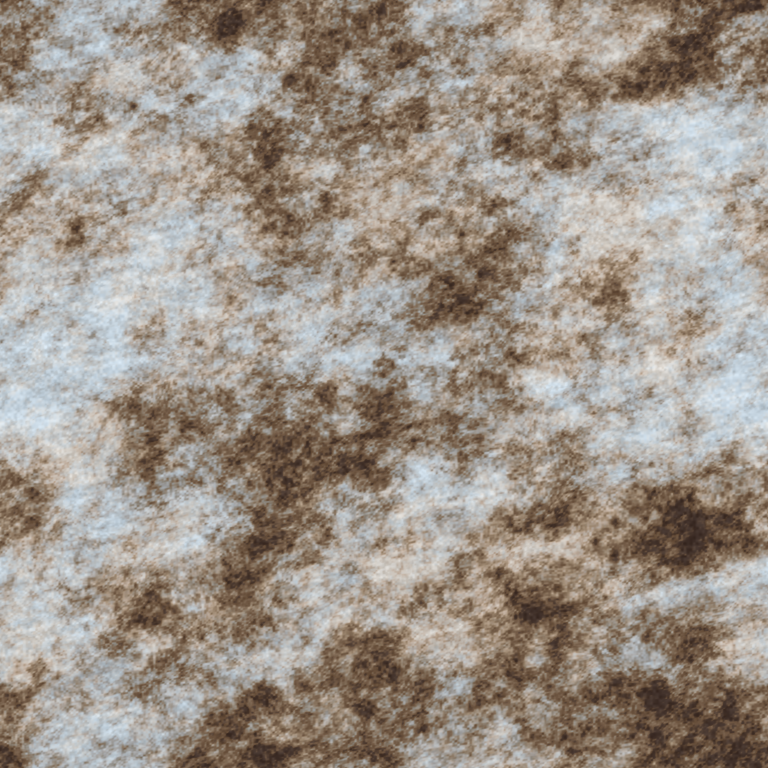
Write a WebGL 1 fragment shader that draws this texture.

```glsl
precision highp float;
uniform vec2 u_resolution;

#define BLOTCHES vec2(5.0, 6.0)
#define BLOTCH_SLANT 1.0
#define ROUGHNESS 0.88
#define CONTRAST 1.55
#define BARENESS 0.13
#define WARP 0.007
#define STREAK_RUST 0.2
#define BRUSHING 0.08
#define GRAIN 0.09
#define TINT vec3(0.022, -0.003, -0.026)

float hash(vec2 cell, float seed) {
  vec3 p = fract(vec3(cell.xyx + seed * 7.31) * vec3(0.1031, 0.1030, 0.0973));
  p += dot(p, p.yzx + 33.33);
  return fract((p.x + p.y) * p.z);
}

// Random value of a lattice cell; the slanted lattice wraps at the canvas edges.
float cellValue(vec2 cell, vec2 count, float slant, float seed) {
  float turn = floor((cell.x + 0.5) / count.x);
  cell += turn * vec2(-count.x, slant);
  cell.y -= count.y * floor((cell.y + 0.5) / count.y);
  return hash(cell, seed);
}

// Tileable noise from -0.5 to 0.5, rising by slant cells across the canvas.
float noise(vec2 uv, vec2 count, float slant, float seed) {
  vec2 p = uv * count - vec2(0.0, uv.x * slant);
  vec2 cell = floor(p);
  vec2 f = fract(p);
  f = f * f * (3.0 - 2.0 * f);
  float low = mix(cellValue(cell, count, slant, seed),
                  cellValue(cell + vec2(1.0, 0.0), count, slant, seed), f.x);
  float high = mix(cellValue(cell + vec2(0.0, 1.0), count, slant, seed),
                   cellValue(cell + vec2(1.0, 1.0), count, slant, seed), f.x);
  return mix(low, high, f.y) - 0.5;
}

// Layered noise scaled to a standard deviation of about one.
float layers(vec2 uv, float seed) {
  float sum = 0.0, power = 0.0, weight = 1.0, scale = 1.0;
  for (int i = 0; i < 7; i++) {
    sum += weight * noise(uv, BLOTCHES * scale, BLOTCH_SLANT * scale, seed + float(i));
    power += weight * weight;
    weight *= ROUGHNESS;
    scale *= 2.0;
  }
  return sum / (0.214 * sqrt(power));
}

// Rust to bare metal, spaced by share of the area.
vec3 rustRamp(float t) {
  vec3 color = vec3(0.24, 0.18, 0.155);
  color = mix(color, vec3(0.42, 0.325, 0.245), smoothstep(0.0, 0.13, t));
  color = mix(color, vec3(0.52, 0.44, 0.36), clamp((t - 0.13) / 0.15, 0.0, 1.0));
  color = mix(color, vec3(0.60, 0.55, 0.49), clamp((t - 0.28) / 0.19, 0.0, 1.0));
  color = mix(color, vec3(0.69, 0.655, 0.625), clamp((t - 0.47) / 0.23, 0.0, 1.0));
  color = mix(color, vec3(0.76, 0.77, 0.77), clamp((t - 0.70) / 0.22, 0.0, 1.0));
  return mix(color, vec3(0.82, 0.845, 0.86), smoothstep(0.92, 1.0, t));
}

void main() {
  vec2 uv = gl_FragCoord.xy / u_resolution;
  vec2 bend = vec2(noise(uv, vec2(13.0), 2.0, 41.0), noise(uv, vec2(13.0), 2.0, 42.0))
            + 0.5 * vec2(noise(uv, vec2(31.0), 5.0, 43.0), noise(uv, vec2(31.0), 5.0, 44.0));
  vec2 warped = uv + WARP * bend;

  // Corrosion, drawn out a little along the brushing direction
  float streak = noise(warped, vec2(5.0, 24.0), 4.0, 51.0) / 0.214;
  float height = layers(warped, 1.0) + STREAK_RUST * streak + BARENESS;
  float bare = 1.0 / (1.0 + exp(-CONTRAST * height));
  vec3 color = rustRamp(bare);

  // Cool metal against warm stains
  float warmth = layers(warped, 21.0);
  color += TINT * clamp(warmth, -1.4, 1.4) * smoothstep(0.15, 0.55, bare);

  // Slanted brush marks and fine grain
  float brush = noise(uv, vec2(14.0, 110.0), 20.0, 61.0)
              + 0.6 * noise(uv, vec2(30.0, 220.0), 40.0, 62.0);
  color += BRUSHING * brush * smoothstep(0.3, 0.8, bare);
  color += GRAIN * noise(uv, vec2(250.0), 0.0, 71.0);

  gl_FragColor = vec4(clamp(color, 0.0, 1.0), 1.0);
}
```
